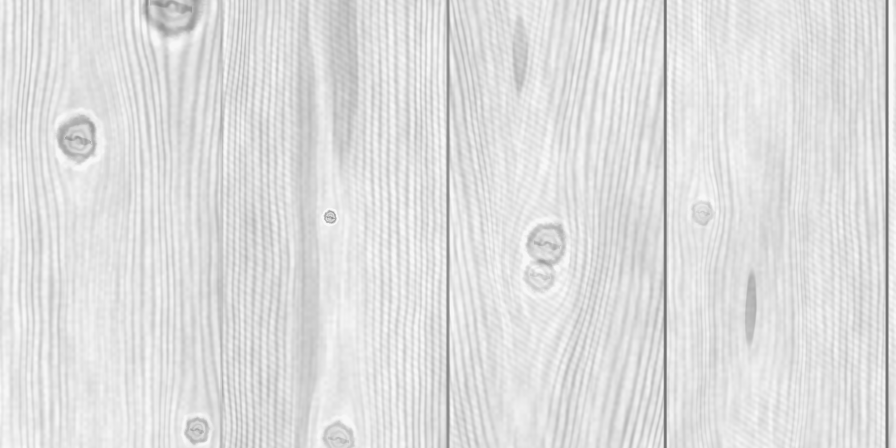
Give the GLSL for this texture, as a WebGL 1 fragment shader.

```glsl
precision highp float;
uniform vec2 u_resolution;

const float PLANK_WIDTH = 0.495;
const vec3 WOOD = vec3(0.915);
const vec3 GROOVE = vec3(0.45);

float hash(vec2 p) {
  return fract(sin(dot(p, vec2(127.1, 311.7))) * 43758.5453);
}

float noise(vec2 p) {
  vec2 i = floor(p), f = fract(p);
  f = f * f * (3.0 - 2.0 * f);
  float low = mix(hash(i), hash(i + vec2(1.0, 0.0)), f.x);
  float high = mix(hash(i + vec2(0.0, 1.0)), hash(i + vec2(1.0)), f.x);
  return mix(low, high, f.y);
}

float fbm(vec2 p) {
  float sum = 0.0, gain = 0.5;
  for (int i = 0; i < 4; i++) {
    sum += gain * noise(p);
    p = p * 2.03 + 11.3;
    gain *= 0.5;
  }
  return sum;
}

// Joint position; the middle joint sits slightly to the right
float jointX(float index) {
  return index * PLANK_WIDTH + 0.01 * step(abs(index - 2.0), 0.5);
}

// Per plank: heart x, closing of the rings, upward spread, rings per unit
vec4 plankGrain(float id) {
  if (id < 0.5) return vec4(0.215, 0.0, 0.0, 54.0);
  if (id < 1.5) return vec4(0.735, 0.03, 0.0, 58.0);
  if (id < 2.5) return vec4(1.165, 0.05, 0.16, 50.0);
  if (id < 3.5) return vec4(1.68, 0.18, 0.0, 70.0);
  return vec4(2.2, 0.0, 0.0, 58.0);
}

// Pushes the grain aside around a knot and darkens its rim, rings and crack
void addKnot(vec2 p, vec2 center, float radius, float depth,
             inout float grainX, inout float dark) {
  vec2 q = (p - center) / radius;
  grainX -= (p.x - center.x) * 0.85 * exp(-dot(q * q, vec2(0.22, 0.07)));
  float d = length(q * vec2(1.0, 0.9)) + 0.5 * (fbm(q * 1.7 + center * 40.0) - 0.47);
  float inside = 1.0 - smoothstep(0.8, 1.1, d);
  float rim = 1.0 - smoothstep(0.0, 0.24, abs(d - 1.0));
  float halo = 1.0 - smoothstep(0.0, 0.3, abs(d - 1.4));
  float rings = 0.5 + 0.5 * sin(d * 16.0);
  float crack = 1.0 - smoothstep(0.03, 0.16, abs(q.y + 0.2 * q.x + 0.3 * noise(q * 3.0) - 0.1));
  dark += depth * (rim * (0.4 + 0.6 * noise(q * 2.0 + 5.0)) - 0.3 * halo);
  dark += depth * inside * (0.2 + 0.3 * rings + 0.6 * crack * step(d, 0.75));
}

// Soft elongated patch of darker wood
float stain(vec2 p, vec2 center, vec2 size) {
  return 1.0 - smoothstep(0.75, 1.1, length((p - center) / size));
}

// Fine slanted saw marks, present only in patches
float sawMarks(vec2 p, float id) {
  float patches = smoothstep(0.4, 0.65, noise(p * vec2(7.0, 3.0) + id * 9.0));
  return patches * sin(390.0 * (p.y + 0.65 * p.x) + 3.0 * noise(p * 9.0));
}

// Growth rings around the plank heart, returned as darkness
float growthRings(vec2 p, float grainX, float id) {
  vec4 grain = plankGrain(id);
  float dx = grainX - grain.x;
  float dy = id > 2.5 ? abs(p.y - 0.53) - 0.22 : p.y - 0.8;
  float u = length(vec2(dx, grain.y * dy)) - grain.z * dy;
  float phase = grain.w * u + 1.6 * noise(vec2(u * 22.0, id * 7.0 + p.y * 0.6));
  float line = pow(0.5 + 0.5 * sin(6.2832 * phase), 1.7);
  float away = mix(0.3, 1.0, smoothstep(0.03, 0.1, abs(dx)));
  float fade = 0.35 + 0.9 * noise(vec2(u * 14.0 + id * 31.0, p.y * 2.0));
  float contrast = id > 2.5 ? 0.085 : 0.125;
  return contrast * line * away * fade;
}

void main() {
  vec2 p = gl_FragCoord.xy / u_resolution.y;
  float joint = floor(p.x / PLANK_WIDTH + 0.5);
  float fromJoint = p.x - jointX(joint);
  float id = joint - step(fromJoint, 0.0);

  // Knots
  float grainX = p.x + 0.035 * (fbm(p * vec2(5.0, 2.6) + id * 17.0) - 0.47);
  float dark = 0.0;
  addKnot(p, vec2(0.174, 0.69), 0.040, 0.26, grainX, dark);
  addKnot(p, vec2(0.385, 0.99), 0.058, 0.24, grainX, dark);
  addKnot(p, vec2(0.44, 0.04), 0.024, 0.20, grainX, dark);
  addKnot(p, vec2(0.737, 0.515), 0.012, 0.32, grainX, dark);
  addKnot(p, vec2(0.755, 0.02), 0.03, 0.16, grainX, dark);
  addKnot(p, vec2(1.222, 0.455), 0.038, 0.20, grainX, dark);
  addKnot(p, vec2(1.205, 0.385), 0.03, 0.13, grainX, dark);
  addKnot(p, vec2(1.568, 0.526), 0.022, 0.10, grainX, dark);

  // Stains and rings follow the bent grain
  vec2 bent = vec2(grainX, p.y);
  dark += 0.08 * stain(bent, vec2(0.685, 0.4), vec2(0.026, 0.75));
  dark += 0.09 * stain(bent, vec2(0.765, 0.86), vec2(0.035, 0.25));
  dark += 0.10 * stain(bent, vec2(1.165, 0.88), vec2(0.02, 0.09));
  dark += 0.16 * stain(bent, vec2(1.675, 0.31), vec2(0.013, 0.09));
  dark += growthRings(p, grainX, id);

  // Clouding, fibres and saw marks
  dark += 0.13 * (fbm(vec2(grainX * 9.0, p.y * 2.5) + id * 5.0) - 0.47);
  dark += 0.07 * (noise(vec2(grainX * 130.0, p.y * 14.0)) - 0.5);
  dark += 0.04 * (noise(p * 110.0) - 0.5);
  dark -= 0.016 * sawMarks(p, id) * step(0.5, id);
  vec3 color = WOOD - dark;

  // Joints: faint at the left, stronger to the right, lit on one side
  float strength = smoothstep(0.0, 3.0, joint);
  float gap = 1.0 - smoothstep(0.001, 0.0055, abs(fromJoint));
  float lit = 1.0 - smoothstep(0.0, 0.006, abs(fromJoint - 0.009));
  color += 0.05 * lit * step(0.5, joint);
  color = mix(color, GROOVE, gap * strength);
  gl_FragColor = vec4(clamp(color, 0.0, 0.97), 1.0);
}
```
